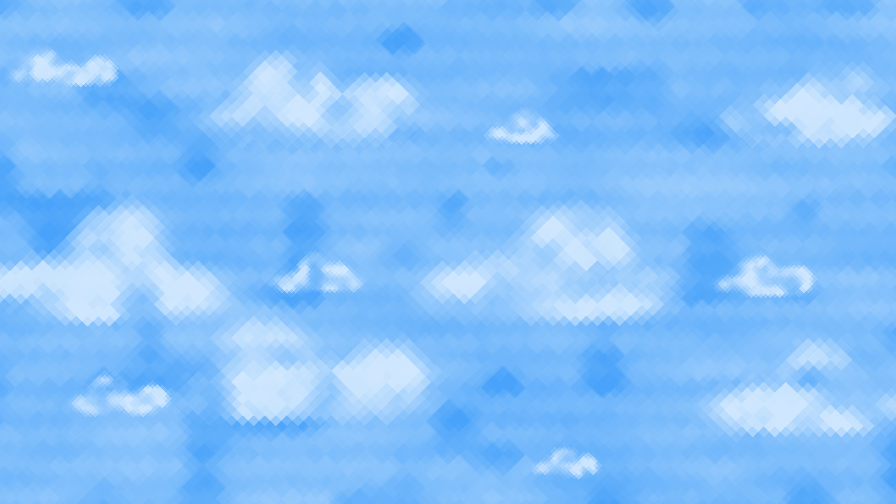
Write a WebGL 1 fragment shader that draws this texture.

```glsl
precision highp float;
uniform vec2 u_resolution;

float hash(vec2 p) {
  vec3 q = fract(vec3(p.xyx) * 0.1031);
  q += dot(q, q.yzx + 33.33);
  return fract((q.x + q.y) * q.z);
}

float noise(vec2 p) {
  vec2 i = floor(p);
  vec2 f = fract(p);
  f = f * f * (3.0 - 2.0 * f);
  return mix(mix(hash(i), hash(i + vec2(1.0, 0.0)), f.x),
             mix(hash(i + vec2(0.0, 1.0)), hash(i + 1.0), f.x), f.y);
}

// Diamond grid index: flat inside each cell, with a narrow smooth step between cells
vec2 diamondCell(vec2 p, float size, vec2 shift) {
  vec2 r = vec2(p.x + p.y, p.x - p.y) / size + shift;
  return floor(r) + smoothstep(0.88, 1.0, fract(r));
}

vec2 cellCentre(vec2 cell, float size, vec2 shift) {
  vec2 r = (cell + 0.5 - shift) * size;
  return 0.5 * vec2(r.x + r.y, r.x - r.y);
}

// Lightness of the open sky: rows of pale streaks and scattered deep patches
float skyLight(vec2 p) {
  float rows = sin(p.y * 100.5 + 0.8 * noise(p * 3.0));
  float streaks = noise(p * vec2(7.0, 18.0) + 31.0) - 0.5;
  float broad = noise(p * vec2(5.0, 8.0) + 7.0) - 0.5;
  float patches = smoothstep(0.58, 0.9, noise(p * vec2(10.0, 12.0) + 53.0));
  return 0.265 + 0.04 * rows + 0.16 * streaks + 0.12 * broad - 0.23 * patches;
}

float lobe(vec2 q, vec2 centre, vec2 radius) {
  return 1.0 - length((q - centre) / radius);
}

// Cloud of half width 1 with a flat base and two uneven domes
float cloudDensity(vec2 q, float seed) {
  float lean = hash(vec2(seed, 3.0)) - 0.5;
  float body = lobe(q, vec2(0.0, 0.12), vec2(1.05, 0.32));
  float dome = lobe(q, vec2(lean * 0.7, 0.3), vec2(0.5, 0.48));
  float side = lobe(q, vec2(0.45 - lean, 0.22), vec2(0.42, 0.34));
  float shape = smoothstep(0.0, 0.4, max(body, max(dome, side)));
  float base = smoothstep(-0.1, 0.0, q.y + 0.12 * (noise(q * 2.0 + seed) - 0.5));
  float gaps = noise(q * vec2(3.5, 5.0) + seed * 9.0);
  return shape * base * (0.2 + 0.95 * smoothstep(0.05, 0.8, gaps));
}

void main() {
  vec2 p = gl_FragCoord.xy / u_resolution.y;
  float aspect = u_resolution.x / u_resolution.y;

  // Sky: overlapping diamond layers, fine to coarse
  float light = 0.0;
  for (int k = 0; k < 3; k++) {
    float layer = float(k);
    float size = 0.022 + 0.011 * layer;
    vec2 shift = layer * vec2(0.5, 0.25);
    vec2 cell = diamondCell(p, size, shift);
    float grain = noise(cell + layer * 17.0) - 0.5;
    light += (skyLight(cellCentre(cell, size, shift)) + 0.07 * grain) / 3.0;
  }

  // Clouds: jittered grid alternating large and small, small ones finely faceted
  for (int i = 0; i < 12; i++) {
    float id = float(i);
    float column = mod(id, 4.0);
    float row = floor(id / 4.0);
    float large = mod(column + row, 2.0);
    vec2 jitter = vec2(hash(vec2(id, 11.0)), hash(vec2(id, 23.0))) - 0.5;
    vec2 centre = (vec2(column, row) + 0.5 + jitter * vec2(0.5, 0.6)) / vec2(4.0, 3.0);
    centre = centre * vec2(aspect, 1.0) - vec2(0.0, 0.06);
    float halfWidth = mix(0.08, 0.23, large) * (0.85 + 0.5 * hash(vec2(id, 37.0)));
    float size = mix(0.019, 0.044, large);

    // One dominant facet layer keeps the sawtooth rim, a second overlaps it
    float cover = 0.0;
    for (int k = 0; k < 2; k++) {
      float layer = float(k);
      vec2 shift = layer * vec2(0.5, 0.5);
      vec2 cell = diamondCell(p, size, shift);
      float grain = 0.75 + 0.5 * noise(cell + layer * 17.0 + id);
      vec2 q = (cellCentre(cell, size, shift) - centre) / halfWidth;
      cover += cloudDensity(q, id + 1.0) * grain * mix(0.62, 0.38, layer);
    }
    light = mix(light, 0.8, clamp(cover * 0.8, 0.0, 0.85));
  }

  vec3 deepBlue = vec3(0.31, 0.65, 0.98);
  gl_FragColor = vec4(mix(deepBlue, vec3(1.0), clamp(light, -0.03, 1.0)), 1.0);
}
```
